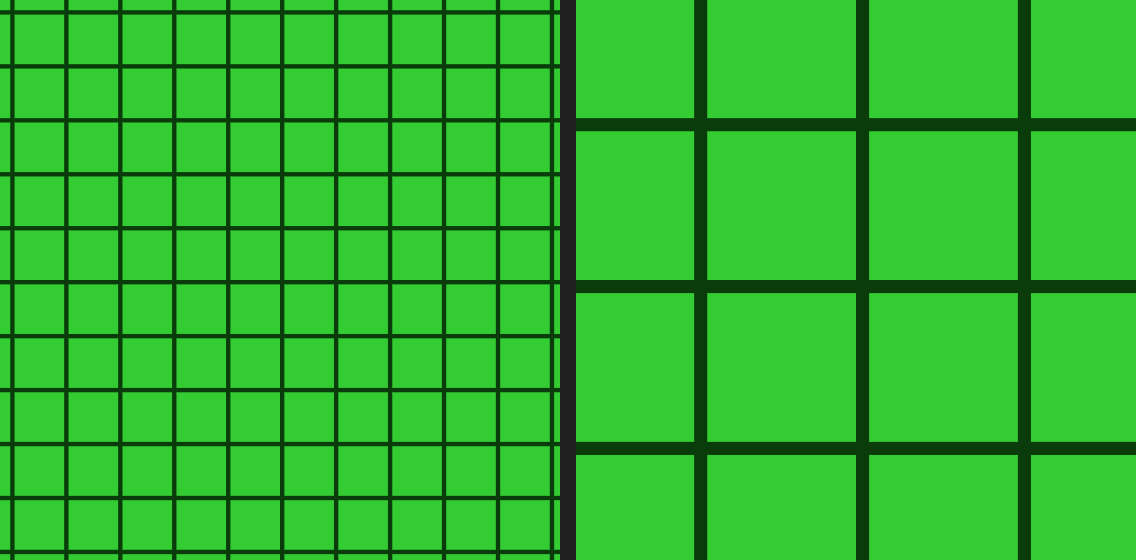
Left: the whole. Right: its middle third, enlarged.
A Shadertoy shader for this pattern:

```glsl
const float CELL_SIZE = 0.09635;   // grid pitch, in canvas heights
const float LINE_WIDTH = 0.0078;   // in canvas heights
const vec3 FIELD_COLOR = vec3(0.20, 0.80, 0.20);
const vec3 LINE_COLOR = vec3(0.04, 0.23, 0.04);

// Signed distance to the nearest vertical and horizontal line
vec2 gridLineDistance(vec2 p) {
    vec2 toLine = (fract(p / CELL_SIZE + 0.5) - 0.5) * CELL_SIZE;
    return abs(toLine) - 0.5 * LINE_WIDTH;
}

void mainImage(out vec4 fragColor, in vec2 fragCoord) {
    float pixel = 1.0 / iResolution.y;
    vec2 p = (fragCoord - 0.5 * iResolution.xy) * pixel;

    // Lines start at the canvas centre and extend right and down
    p += vec2(-0.5, 0.5) * LINE_WIDTH;

    // One-pixel edge coverage
    vec2 coverage = clamp(0.5 - gridLineDistance(p) / pixel, 0.0, 1.0);
    float ink = max(coverage.x, coverage.y);

    fragColor = vec4(mix(FIELD_COLOR, LINE_COLOR, ink), 1.0);
}
```
